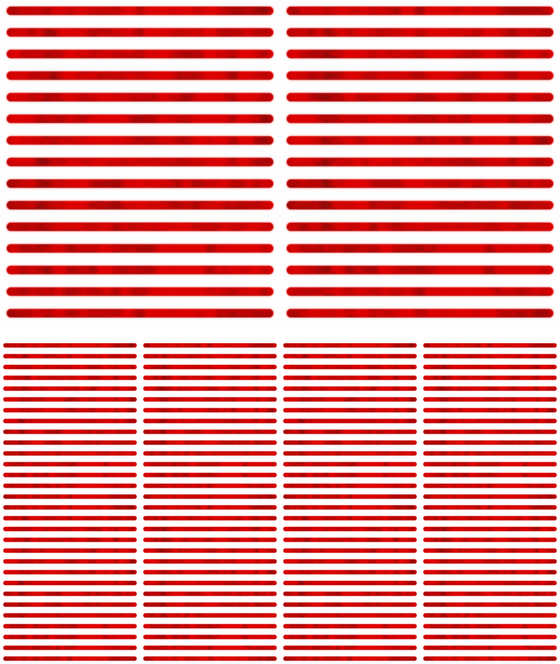
Top, the tile; bottom, the same tile 2 across and 2 down.
This pattern is drawn by a Shadertoy shader. Its source:

```glsl
// Two columns of fifteen round-ended red bars on white, softly edged.
// Each bar is a capsule distance in a repeated cell; wrapping value noise
// adds darker blotches that drift slowly from row to row.

const float COLUMNS = 2.0;
const float ROWS = 15.0;
const float TAU = 6.2831853;
const vec3 PAPER = vec3(1.0, 0.997, 0.997);
const vec3 RED = vec3(0.87, 0.004, 0.004);
const vec3 DARK_RED = vec3(0.58, 0.03, 0.03);

float hash(vec2 p) {
    vec3 q = fract(vec3(p.xyx) * 0.1031);
    q += dot(q, q.yzx + 33.33);
    return fract((q.x + q.y) * q.z);
}

// Value noise that wraps after a whole number of lattice cells.
float wrappedNoise(vec2 p, vec2 period) {
    vec2 i = floor(p);
    vec2 f = fract(p);
    f = f * f * (3.0 - 2.0 * f);
    vec2 a = mod(i, period);
    vec2 b = mod(i + 1.0, period);
    return mix(mix(hash(a), hash(vec2(b.x, a.y)), f.x),
               mix(hash(vec2(a.x, b.y)), hash(b), f.x), f.y);
}

float capsule(vec2 p, float halfLength, float radius) {
    p.x = max(abs(p.x) - (halfLength - radius), 0.0);
    return length(p) - radius;
}

float blotch(float x, float centre, float width) {
    float t = (x - centre) / width;
    return exp(-t * t);
}

// Amount of darkening: shared by both columns, with a finer local grain.
float wear(vec2 uv, float along, float row) {
    float broad = wrappedNoise(vec2(along * 24.0, uv.y * 5.0), vec2(24.0, 5.0));
    float grain = wrappedNoise(uv * vec2(72.0, 60.0), vec2(72.0, 60.0));
    float amount = 0.85 * smoothstep(0.3, 1.05, 0.65 * broad + 0.35 * grain);
    float drift = 0.165 + 0.02 * cos(TAU * (row + 1.0) / ROWS);
    amount += 0.4 * blotch(along, drift, 0.025) * (0.4 + grain);
    amount += 0.3 * blotch(along, 0.945, 0.02) * (0.3 + grain);
    amount += 0.22 * blotch(along, 0.03, 0.015);
    return clamp(amount, 0.0, 1.0);
}

void mainImage(out vec4 fragColor, in vec2 fragCoord) {
    // Cell space: one unit is the distance between rows.
    vec2 uv = fragCoord / iResolution.xy;
    float cellWidth = ROWS / COLUMNS * iResolution.x / iResolution.y;
    vec2 grid = uv * vec2(COLUMNS, ROWS);
    vec2 local = (fract(grid) - 0.5) * vec2(cellWidth, 1.0);
    float d = capsule(local, 0.5 * cellWidth - 0.305, 0.2);

    // Bar body, a little darker along its lower side.
    float shade = wear(uv, fract(grid.x), floor(grid.y));
    shade += 0.15 * smoothstep(0.06, 0.18, -local.y);
    vec3 body = mix(RED, DARK_RED, min(shade, 1.0));

    // Faint pink halo, then a soft edge whose red channel fades first.
    float halo = 0.16 * exp(-max(d, 0.0) / 0.045);
    vec3 ground = PAPER - vec3(0.15, 1.0, 1.0) * halo;
    float softness = max(0.05, 0.6 * ROWS / iResolution.y);
    float edge = smoothstep(-softness, softness, d);
    vec3 blend = vec3(min(1.0, 1.3 * edge), edge, edge);
    fragColor = vec4(mix(body, ground, blend), 1.0);
}
```
